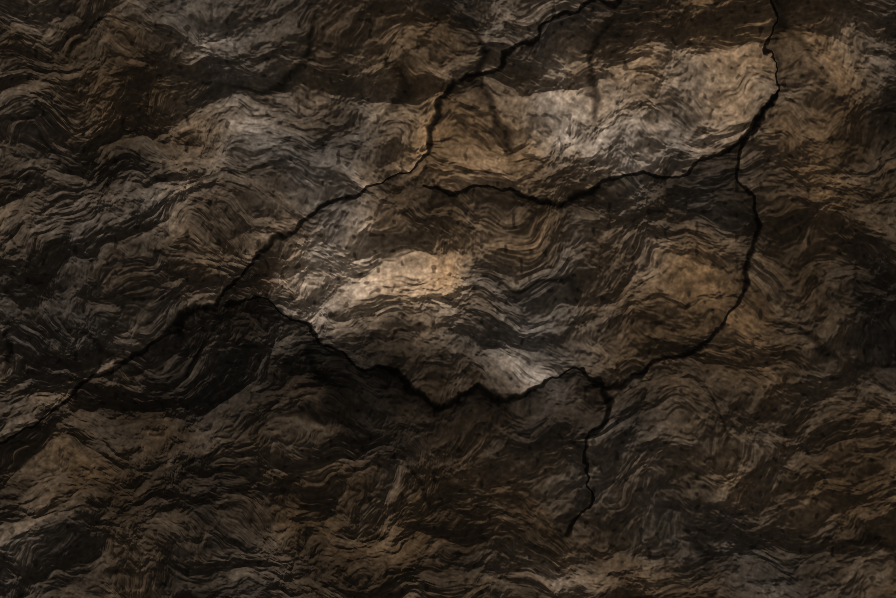
This texture is drawn by a Shadertoy shader. Its source:

```glsl
#define EXPOSURE 0.18
#define CONTRAST 0.62
#define RELIEF 0.25
#define WARP 0.07
#define GRAIN 0.5
#define CRACK_WIDTH 0.006
#define BOULDER_SCALE 3.2
#define LIGHT_DIR vec2(-0.3, 0.95)
#define WARM_TINT vec3(1.0, 0.77, 0.53)
#define GREY_TINT vec3(1.0, 0.90, 0.80)

vec2 hash2(vec2 p) {
    vec3 q = fract(p.xyx * vec3(0.1031, 0.1030, 0.0973));
    q += dot(q, q.yzx + 33.33);
    return fract((q.xx + q.yz) * q.zy);
}

float cornerSlope(vec2 cell, vec2 offset) {
    float angle = 6.2832 * hash2(cell).x;
    return dot(vec2(cos(angle), sin(angle)), offset);
}

float gradientNoise(vec2 p) {
    vec2 i = floor(p), f = fract(p), e = vec2(1.0, 0.0);
    vec2 u = f * f * f * (f * (f * 6.0 - 15.0) + 10.0);
    return mix(mix(cornerSlope(i, f), cornerSlope(i + e, f - e), u.x),
               mix(cornerSlope(i + e.yx, f - e.yx), cornerSlope(i + 1.0, f - 1.0), u.x), u.y);
}

float fbm(vec2 p, int octaves) {
    float sum = 0.0, amp = 1.0;
    for (int i = 0; i < octaves; i++) {
        sum += amp * gradientNoise(p);
        p = mat2(1.6, 1.2, -1.2, 1.6) * p + 17.3;
        amp *= 0.5;
    }
    return sum;
}

vec2 warped(vec2 p) {
    return p + WARP * vec2(fbm(p * 4.0 + 40.0, 4), fbm(p * 4.0 + 71.0, 4));
}

// Lower left is crumbly, upper right is smooth slabs
float cragginess(vec2 p) {
    return smoothstep(1.15, 0.65, p.x + 0.7 * p.y);
}

// Tilted domes that meet in creases
float boulders(vec2 p) {
    vec2 cell = floor(p);
    float top = -9.0;
    for (int j = -1; j <= 1; j++)
    for (int i = -1; i <= 1; i++) {
        vec2 id = cell + vec2(i, j), rnd = hash2(id + 50.0);
        vec2 d = p - id - hash2(id + 90.0);
        top = max(top, dot(d, rnd - 0.5) + 0.3 * rnd.x - dot(d, d));
    }
    return top;
}

float height(vec2 p) {
    vec2 q = warped(p);
    float h = 0.7 * boulders(q * BOULDER_SCALE * vec2(0.8, 1.1));
    float crag = cragginess(p), amp = 0.5;
    vec2 s = q * vec2(4.5, 6.0) + 23.0;
    for (int i = 0; i < 6; i++) {
        float n = gradientNoise(s);
        h += amp * mix(n, 1.3 * abs(n), crag);
        s = mat2(1.9, 0.6, -0.6, 1.9) * s + 9.1;
        amp *= 0.5;
    }
    return h;
}

// Tone of a fissure: dark gap, lit lip on one side, shadow on the other
float fissure(vec2 p, vec2 path[7], float shadow, float width) {
    float nearest = 9.0, side = 1.0;
    for (int i = 0; i < 6; i++) {
        vec2 ab = path[i + 1] - path[i], ap = p - path[i];
        float d = length(ap - ab * clamp(dot(ap, ab) / dot(ab, ab), 0.0, 1.0));
        if (d < nearest) {
            nearest = d;
            side = ab.x * ap.y - ab.y * ap.x;
        }
    }
    float lit = smoothstep(-0.001, 0.001, side);
    return mix(-shadow * exp(-nearest / 0.05), 0.35 * exp(-nearest / 0.03), lit)
         - 2.2 * smoothstep(width, 0.2 * width, nearest);
}

// Broad light and dark areas: centre and radius, then strength
float broadTone(vec2 p) {
    vec4 area[11] = vec4[](
        vec4(0.63, 0.53, 0.17, 0.13), vec4(1.04, 0.83, 0.28, 0.14), vec4(1.05, 0.56, 0.20, 0.14),
        vec4(0.90, 0.37, 0.15, 0.04), vec4(0.48, 0.82, 0.24, 0.20), vec4(1.42, 0.92, 0.12, 0.10),
        vec4(0.30, 0.18, 0.42, 0.25), vec4(0.10, 0.72, 0.15, 0.12), vec4(0.57, 0.37, 0.17, 0.07),
        vec4(1.46, 0.46, 0.10, 0.15), vec4(0.92, 0.05, 0.10, 0.05));
    float strength[11] = float[](1.7, 1.15, 0.5, 0.9, 0.35, 0.6, -0.75, -0.7, -0.9, -0.8, 0.9);
    float tone = 0.0;
    for (int i = 0; i < 11; i++) {
        vec2 d = (p - area[i].xy) / area[i].zw;
        tone += strength[i] * exp(-dot(d, d));
    }
    return tone;
}

void mainImage(out vec4 fragColor, in vec2 fragCoord) {
    vec2 p = fragCoord / iResolution.y;
    p.x *= 1.5 * iResolution.y / iResolution.x;
    vec2 q = warped(p);
    float crag = cragginess(p);

    // Raking light over the relief
    float e = 0.003;
    float slope = RELIEF * (height(p) - height(p + e * LIGHT_DIR)) / e;
    float tone = broadTone(q) + (1.2 + 0.3 * crag) * slope / (1.0 + abs(slope));

    // Main fissures
    vec2 diagonal[7] = vec2[](vec2(-0.02, 0.25), vec2(0.35, 0.48), vec2(0.46, 0.61), vec2(0.72, 0.74),
        vec2(0.75, 0.86), vec2(0.89, 0.92), vec2(1.04, 1.02));
    vec2 ledge[7] = vec2[](vec2(0.71, 0.69), vec2(0.80, 0.67), vec2(0.90, 0.67), vec2(1.05, 0.70),
        vec2(1.25, 0.75), vec2(1.29, 0.86), vec2(1.28, 1.02));
    vec2 upright[7] = vec2[](vec2(1.29, 0.86), vec2(1.25, 0.72), vec2(1.26, 0.52), vec2(1.18, 0.43),
        vec2(1.02, 0.36), vec2(0.99, 0.25), vec2(0.96, 0.12));
    vec2 overhang[7] = vec2[](vec2(0.37, 0.48), vec2(0.47, 0.50), vec2(0.55, 0.42), vec2(0.65, 0.37),
        vec2(0.74, 0.33), vec2(0.90, 0.35), vec2(1.02, 0.37));
    vec2 jagged = p + 0.035 * vec2(fbm(p * 9.0, 5), fbm(p * 9.0 + 31.0, 5));
    float width = CRACK_WIDTH * (1.0 + 1.5 * gradientNoise(p * 8.0));
    tone += fissure(jagged, diagonal, 0.4, width) + fissure(jagged, ledge, 0.8, width)
          + fissure(jagged, upright, 0.5, width) + fissure(jagged, overhang, 1.3, width);

    // Hairline cracks, stains, pits and grain
    float hairline = smoothstep(0.03, 0.0, abs(gradientNoise(q * vec2(3.0, 4.5) + 5.0)));
    tone -= 1.1 * hairline * smoothstep(0.0, 0.3, gradientNoise(p * 4.0 + 60.0));
    tone += 0.9 * fbm(q * 7.0 + 11.0, 5);
    tone -= 0.8 * smoothstep(0.25, 0.5, gradientNoise(p * 75.0));
    tone += GRAIN * fbm(p * 110.0, 2);

    // Ochre patches against grey mineral crust
    float grey = 0.42 + 0.9 * fbm(q * 3.5 + 83.0, 4) + 0.12 * tone - 0.2 * smoothstep(0.8, 1.2, p.x);
    vec3 tint = mix(WARM_TINT, GREY_TINT, clamp(grey, 0.0, 1.0));
    fragColor = vec4(clamp(EXPOSURE * exp(CONTRAST * tone) * tint, 0.0, 1.0), 1.0);
}
```
